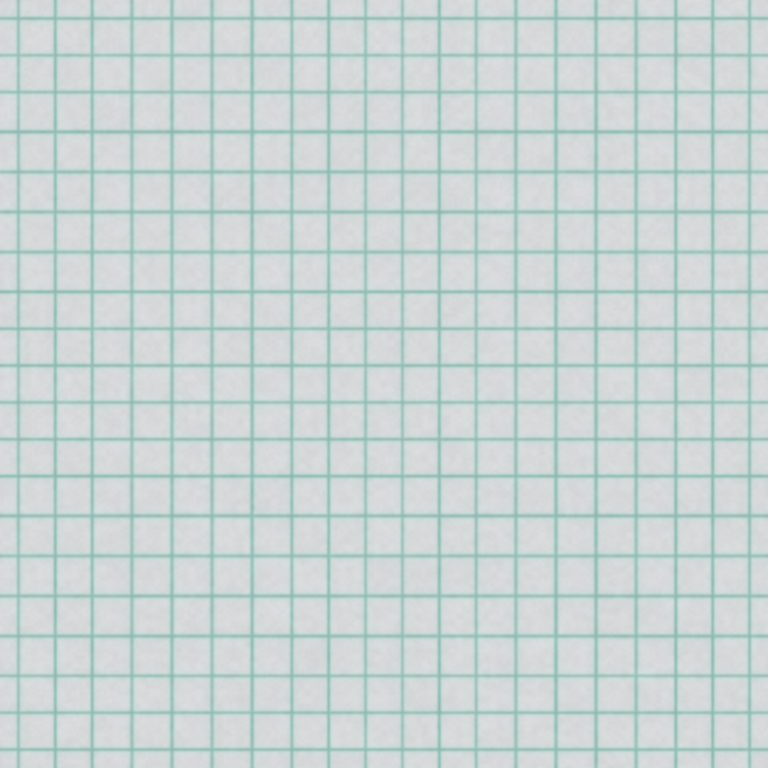
Write a Shadertoy shader that draws this pattern.

```glsl
// Graph paper: soft teal rulings with pale fringes on mottled grey stock.
// Rulings are Gaussian profiles around a gently uneven 20 x 20 lattice;
// the paper grain is value noise on wrapping lattices, so the tile is seamless.

const float CELLS        = 20.0;     // squares across and down
const float DRIFT        = 0.0052;   // peak offset of rulings from even spacing
const float DRIFT_WAVES  = 2.0;      // spacing cycles per tile
const float LINE_SIGMA   = 0.0018;   // softness of the ink core
const float FRINGE_SIGMA = 0.0043;   // reach of the pale fringe
const float FRINGE_MIX   = 0.75;
const float INK_MIN      = 0.80;     // faintest ruling
const float INK_VARY     = 0.22;     // added strength of the darkest ruling
const float FINE_GRAIN   = 0.016;
const float BLOTCH_GRAIN = 0.022;
const float BROAD_GRAIN  = 0.008;

const vec3 PAPER  = vec3(0.842, 0.850, 0.852);
const vec3 FRINGE = vec3(0.785, 0.862, 0.850);
const vec3 INK    = vec3(0.580, 0.745, 0.712);

float hash(vec2 p) {
    return fract(sin(dot(p, vec2(127.1, 311.7))) * 43758.5453);
}

// Value noise over the unit tile, wrapping after n lattice steps per axis
float tileNoise(vec2 uv, vec2 n) {
    vec2 p = uv * n;
    vec2 i = floor(p);
    vec2 f = fract(p);
    f = f * f * (3.0 - 2.0 * f);
    vec2 a = mod(i, n);
    vec2 b = mod(i + 1.0, n);
    return mix(mix(hash(a), hash(vec2(b.x, a.y)), f.x),
               mix(hash(vec2(a.x, b.y)), hash(b), f.x), f.y);
}

vec2 triangleWave(vec2 t) {
    return 1.0 - 4.0 * abs(fract(t + 0.25) - 0.5);
}

vec2 gaussian(vec2 d, float sigma) {
    return exp(-0.5 * d * d / (sigma * sigma));
}

void mainImage(out vec4 fragColor, in vec2 fragCoord) {
    vec2 uv = fragCoord / iResolution.xy;
    float pixel = 1.0 / min(iResolution.x, iResolution.y);

    // Signed distance to the nearest vertical (x) and horizontal (y) ruling
    vec2 grid = (uv + DRIFT * triangleWave(uv * DRIFT_WAVES)) * CELLS;
    vec2 lineId = mod(floor(grid), CELLS);
    vec2 dist = (fract(grid) - 0.5) / CELLS;

    // Ink strength: one value per ruling, plus slight wear along it
    vec2 strength = INK_MIN + INK_VARY * vec2(hash(vec2(lineId.x, 3.0)),
                                              hash(vec2(7.0, lineId.y)));
    strength *= 0.94 + 0.10 * tileNoise(uv, vec2(96.0));
    vec2 core = strength * gaussian(dist, max(LINE_SIGMA, 0.5 * pixel));
    vec2 fringe = FRINGE_MIX * gaussian(dist, FRINGE_SIGMA);

    // Union of both directions, a little denser at crossings
    float inkCover = 1.0 - (1.0 - core.x) * (1.0 - core.y);
    inkCover += 0.12 * core.x * core.y;
    float fringeCover = 1.0 - (1.0 - fringe.x) * (1.0 - fringe.y);

    // Paper grain
    float grain = FINE_GRAIN * (tileNoise(uv, vec2(256.0)) - 0.5)
                + BLOTCH_GRAIN * (tileNoise(uv, vec2(112.0)) - 0.5)
                + BROAD_GRAIN * (tileNoise(uv, vec2(24.0)) - 0.5);

    vec3 color = mix(PAPER, FRINGE, fringeCover);
    color = mix(color, INK, inkCover) + grain;
    fragColor = vec4(color, 1.0);
}
```
